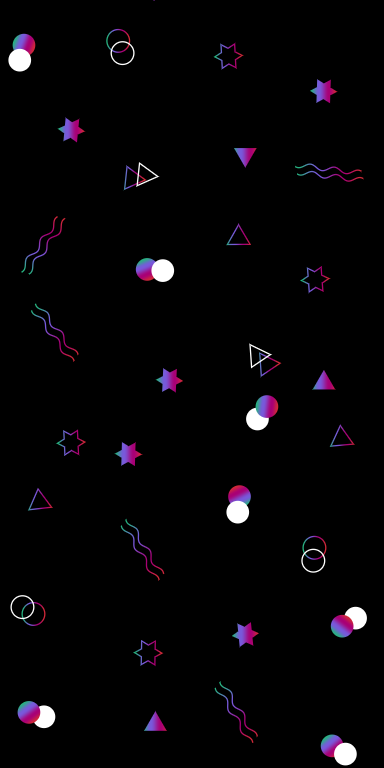
Reproduce this pattern procedurally as a WebGL 1 fragment shader.

```glsl
precision highp float;
// Sparse neon confetti on black: disc, ring and triangle pairs, stars, triangles
// and twin wavy lines. Each cell of a staggered grid holds one jittered shape;
// a permutation of the cell index deals the kinds out in fixed shares.
uniform vec2 u_resolution;

const float COLUMNS = 4.0;         // cells across the canvas; one cell is the unit
const float KINDS_CYCLE = 32.0;    // cells after which the dealing repeats
const float SHUFFLE = 23.0;        // odd step that permutes the cycle
const float STAGGER = 0.25;        // vertical shift of odd columns
const float JITTER = 0.28;
const float WAVE_JITTER = 0.09;
const float DISC_RADIUS = 0.118;
const float DISC_GAP = 0.163;      // distance between paired disc centres
const float RING_GAP = 0.135;
const float STAR_RADIUS = 0.142;
const float TRI_RADIUS = 0.136;
const float LINE_HALF = 0.0068;
const float WAVE_HALF_LENGTH = 0.345;
const float WAVE_AMPLITUDE = 0.026;
const float WAVE_FREQUENCY = 25.0;
const float WAVE_SPACING = 0.037;  // half the distance between twin lines
const float WAVE_SLANT = 0.015;

const vec3 BLACK = vec3(0.0);
const vec3 WHITE = vec3(1.0);
const vec3 TEAL = vec3(0.15, 0.70, 0.50);
const vec3 VIOLET = vec3(0.47, 0.35, 0.86);
const vec3 MAGENTA = vec3(0.66, 0.00, 0.46);
const vec3 RED = vec3(0.82, 0.16, 0.22);

// Three random values per cell, without sine
vec3 hash3(vec2 cell) {
  vec3 p = fract(vec3(cell.xyx) * vec3(0.1031, 0.1030, 0.0973) + 0.37);
  p += dot(p, p.yxz + 33.33);
  return fract((p.xxy + p.yzz) * p.zyx);
}

vec2 rotate(vec2 p, float angle) {
  float c = cos(angle), s = sin(angle);
  return vec2(c * p.x + s * p.y, c * p.y - s * p.x);
}

// Colour ramp along a shape, x from -1 to 1
vec3 neon(float x) {
  float t = 0.5 + 0.5 * x;
  vec3 c = mix(TEAL, VIOLET, smoothstep(0.0, 0.33, t));
  c = mix(c, MAGENTA, smoothstep(0.33, 0.7, t));
  return mix(c, RED, smoothstep(0.7, 1.0, t));
}

// Distance functions
float triangle(vec2 p, float radius) {
  return max(abs(p.x) * 0.866 + p.y * 0.5, -p.y) - 0.5 * radius;
}

float star(vec2 p, float radius) {
  return min(triangle(p.yx, radius), triangle(-p.yx, radius));
}

float stroke(float d) {
  return abs(d) - LINE_HALF;
}

float wave(vec2 p, float side) {
  p -= side * vec2(-WAVE_SLANT, WAVE_SPACING);
  float phase = p.x * WAVE_FREQUENCY;
  float slope = WAVE_AMPLITUDE * WAVE_FREQUENCY * cos(phase);
  float d = (p.y - WAVE_AMPLITUDE * sin(phase)) / sqrt(1.0 + slope * slope);
  return max(stroke(d), abs(p.x) - WAVE_HALF_LENGTH);
}

void main() {
  float pixel = COLUMNS / u_resolution.x;
  vec2 p = gl_FragCoord.xy * pixel;
  p.y += STAGGER * mod(floor(p.x), 2.0);
  vec2 cell = floor(p);
  vec3 rnd = hash3(cell + 7.0);
  vec3 pick = hash3(cell + 61.0);
  float kind = mod((cell.x + COLUMNS * cell.y) * SHUFFLE, KINDS_CYCLE);
  bool isWave = kind > 11.5 && kind < 16.5;
  vec2 q = p - cell - 0.5 - (rnd.xy * 2.0 - 1.0) * (isWave ? WAVE_JITTER : JITTER);

  float tilt = (rnd.z - 0.5) * 0.25;
  vec2 tilted = rotate(q, tilt);
  vec2 axis = rotate(vec2(1.0, 0.0), 6.2832 * pick.x);
  float d = 1.0;                   // gradient shape
  float white = 1.0;               // white partner
  float ramp = q.x / STAR_RADIUS;
  bool whiteOnTop = true;

  if (kind < 6.5) {                // disc pair
    vec2 offset = 0.5 * DISC_GAP * axis;
    d = length(q - offset) - DISC_RADIUS;
    white = length(q + offset) - DISC_RADIUS;
    ramp = rotate(q - offset, 6.2832 * pick.y).x / DISC_RADIUS;
    whiteOnTop = pick.z > 0.5;
  } else if (kind < 11.5) {        // solid star
    d = star(tilted, STAR_RADIUS);
  } else if (isWave) {             // twin wavy lines
    float angle = (floor(pick.x * 3.0) - 1.0) * 1.0 + tilt;
    vec2 along = rotate(q, angle);
    d = min(wave(along, 1.0), wave(along, -1.0));
    ramp = along.x / WAVE_HALF_LENGTH;
  } else if (kind < 20.5) {        // outlined star
    d = stroke(star(tilted, STAR_RADIUS));
  } else if (kind < 23.5) {        // solid triangle, up or down
    d = triangle(vec2(q.x, pick.x > 0.5 ? q.y : -q.y), TRI_RADIUS);
  } else if (kind < 26.5) {        // outlined triangle
    d = stroke(triangle(tilted, TRI_RADIUS));
  } else {                         // ring pair or outlined triangle pair
    vec2 offset = 0.5 * RING_GAP * axis;
    bool ring = kind < 29.5;
    float turn = tilt - (pick.y > 0.5 ? 1.5708 : 0.0);
    d = stroke(ring ? length(q - offset) - DISC_RADIUS : triangle(rotate(q - offset, turn), TRI_RADIUS));
    white = stroke(ring ? length(q + offset) - DISC_RADIUS : triangle(rotate(q + offset, turn), TRI_RADIUS));
    ramp = (q.x - offset.x) / DISC_RADIUS;
  }

  // Layer both parts with edges one pixel soft
  float neonCover = clamp(0.5 - d / pixel, 0.0, 1.0);
  float whiteCover = clamp(0.5 - white / pixel, 0.0, 1.0);
  if (whiteOnTop) neonCover *= 1.0 - whiteCover;
  else whiteCover *= 1.0 - neonCover;
  vec3 color = BLACK + neon(ramp) * neonCover + WHITE * whiteCover;
  gl_FragColor = vec4(color, 1.0);
}
```
